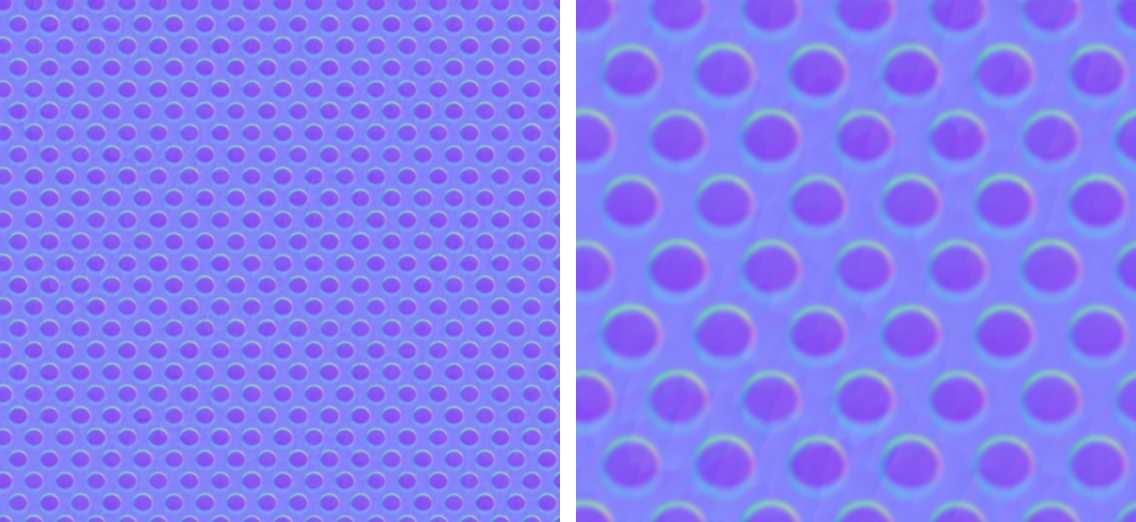
Left, the full canvas; right, a detail of the centre.
This texture map is drawn by a WebGL 1 fragment shader. Its source:

```glsl
precision highp float;
// Tangent-space normal map of a sheet with staggered round dimples and faint slanted grain.

uniform vec2 u_resolution;

#define COLUMNS 18.0
#define ROWS 24.0            // even, so the stagger wraps
#define ORIGIN vec2(0.59, 0.85)
#define FLOOR_RADII vec2(0.295, 0.238)
#define RIM_RADIUS 0.305
#define RIM_WIDTH 0.042
#define DIMPLE_VARIATION 0.2
#define GRAIN_CELLS vec2(110.0, 60.0)
#define GRAIN_SLANT 60.0     // whole number of grain cells per tile
#define GRAIN_STRENGTH 0.055
#define SHEET_COLOR vec3(0.518, 0.512, 0.985)

const float TAU = 6.2831853;

vec2 hash2(vec2 p) {
  vec3 h = fract(p.xyx * vec3(0.1031, 0.1030, 0.0973));
  h += dot(h, h.yzx + 33.33);
  return fract((h.xx + h.yz) * h.zy);
}

// Bring a cell of the slanted grain lattice back into the base tile.
vec2 wrapGrainCell(vec2 id) {
  float turns = floor(id.y / GRAIN_CELLS.y);
  id += turns * vec2(GRAIN_SLANT, -GRAIN_CELLS.y);
  return vec2(mod(id.x, GRAIN_CELLS.x), id.y);
}

// Smooth cellular noise: the blended direction to nearby feature points.
vec2 grainTilt(vec2 uv) {
  vec2 q = uv * GRAIN_CELLS - vec2(uv.y * GRAIN_SLANT, 0.0);
  vec2 cell = floor(q);
  vec2 sum = vec2(0.0);
  float total = 0.0001;
  for (int j = -1; j <= 1; j++) {
    for (int i = -1; i <= 1; i++) {
      vec2 id = cell + vec2(float(i), float(j));
      vec2 toPoint = id + hash2(wrapGrainCell(id)) - q;
      float weight = exp(-7.0 * dot(toPoint, toPoint));
      sum += weight * toPoint;
      total += weight;
    }
  }
  return sum / total;
}

// Colour offset of one dimple; d is measured in column widths from its centre.
vec3 dimple(vec2 d, vec2 id) {
  vec2 vary = hash2(id + 7.0) - 0.5;
  d /= 1.0 + 0.25 * DIMPLE_VARIATION * vary.x;
  float r = length(d);
  vec2 n = d / max(r, 0.0001);

  // Sunken floor, tilted downwards
  vec2 f = d - vec2(0.0, 0.015);
  float inside = 1.0 - smoothstep(0.76, 1.18, length(f / FLOOR_RADII));
  vec3 slope = vec3(0.005 + 0.12 * f.x, -0.17 + 0.16 * f.y, -0.03);
  vec3 tint = inside * slope * (1.0 + DIMPLE_VARIATION * vary.y);

  // Rim, tinted by the way it faces; the lower lip is wider and softer
  float lower = smoothstep(0.1, -0.8, n.y);
  float width = mix(RIM_WIDTH, RIM_WIDTH * 1.4, lower);
  float t = (r - RIM_RADIUS) / width;
  float rim = exp(-t * t) * (1.0 + DIMPLE_VARIATION * vary.x);
  vec3 facing = vec3(0.0, 0.23, -0.2) * smoothstep(0.05, 0.95, n.y);
  facing += vec3(-0.04, 0.105, -0.02) * lower;
  facing += vec3(-0.11, 0.05, -0.06) * max(-n.x, 0.0) * (1.0 - 0.5 * lower);
  facing += vec3(0.16, 0.01, -0.06) * max(n.x, 0.0) * (1.0 - 0.8 * lower);
  return tint + rim * facing;
}

void main() {
  vec2 uv = gl_FragCoord.xy / u_resolution;
  vec2 p = uv * vec2(COLUMNS, ROWS) - ORIGIN;
  float rowPitch = u_resolution.y / u_resolution.x * COLUMNS / ROWS;
  vec3 color = SHEET_COLOR;

  // Staggered rows, including the neighbours above and below
  for (int j = -1; j <= 1; j++) {
    float row = floor(p.y + 0.5) + float(j);
    float x = p.x - 0.5 * mod(row, 2.0);
    float column = floor(x + 0.5);
    vec2 d = vec2(x - column, (p.y - row) * rowPitch);
    color += dimple(d, vec2(mod(column, COLUMNS), mod(row, ROWS)));
  }

  // Grain, stronger in broad patches
  float patches = sin(TAU * (2.0 * uv.x + uv.y)) * sin(TAU * (uv.x - 3.0 * uv.y));
  color.rg += GRAIN_STRENGTH * (0.75 + 0.4 * patches) * grainTilt(uv);

  gl_FragColor = vec4(clamp(color, 0.0, 1.0), 1.0);
}
```
